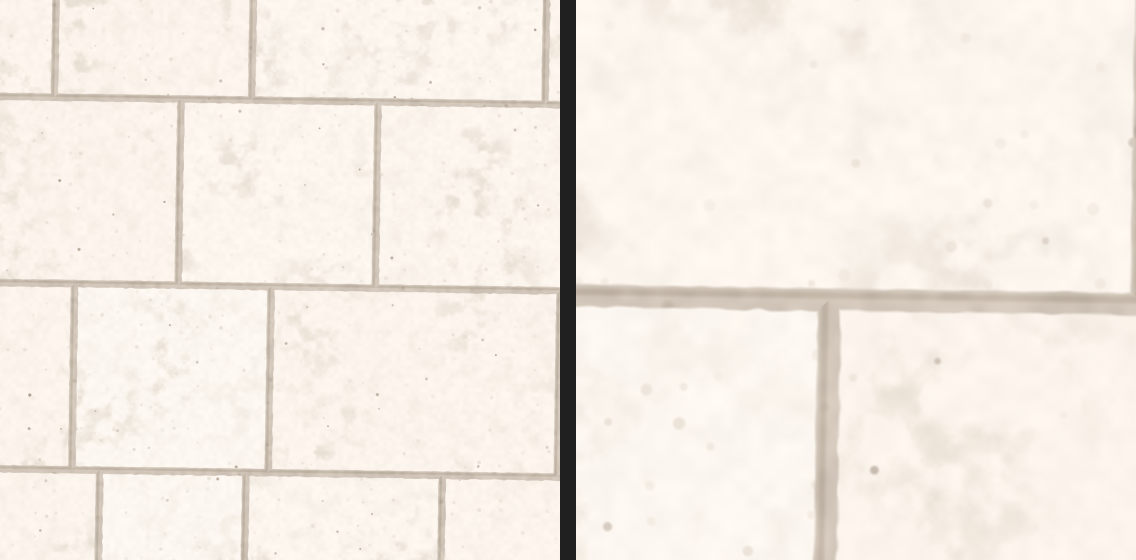
Left: the whole. Right: its middle third, enlarged.
Reproduce this texture procedurally as a Shadertoy shader.

```glsl
// Pale limestone paving: four slightly tilted courses of mixed-width slabs with taupe joints.

const vec3 STONE = vec3(0.988, 0.958, 0.926);
const vec3 PALE_STONE = vec3(0.988, 0.968, 0.942);
const vec3 STAIN = vec3(0.87, 0.83, 0.775);
const vec3 SPECK = vec3(0.66, 0.60, 0.54);
const vec3 JOINT = vec3(0.82, 0.775, 0.725);
const vec3 JOINT_SHADOW = vec3(0.71, 0.66, 0.60);

const float COURSE_HEIGHT = 0.3325;
const float FIRST_COURSE = 0.172;
const float JOINT_HALF = 0.0067;

// Upright joint positions in each course, from the top down
const vec3 UPRIGHTS[4] = vec3[4](
    vec3(0.100, 0.452, 0.976), vec3(0.326, 0.678, 1.198),
    vec3(0.141, 0.492, 1.008), vec3(0.191, 0.452, 0.803));

float hash(vec2 p) {
    vec3 q = fract(p.xyx * vec3(0.1031, 0.1030, 0.0973));
    q += dot(q, q.yzx + 33.33);
    return fract((q.x + q.y) * q.z);
}

float noise(vec2 p) {
    vec2 i = floor(p), f = fract(p);
    f = f * f * (3.0 - 2.0 * f);
    return mix(mix(hash(i), hash(i + vec2(1, 0)), f.x),
               mix(hash(i + vec2(0, 1)), hash(i + vec2(1, 1)), f.x), f.y);
}

float fbm(vec2 p) {
    float sum = 0.0, amp = 0.5;
    for (int i = 0; i < 4; i++) {
        sum += amp * noise(p);
        p = p * 2.03 + 17.3;
        amp *= 0.5;
    }
    return sum / 0.9375;
}

// Signed offset to the nearest upright joint (x) and slab index (y)
vec2 nearestUpright(float x, vec3 uprights) {
    vec2 result = vec2(1.0, 0.0);
    for (int i = 0; i < 3; i++) {
        float d = x - uprights[i];
        if (abs(d) < abs(result.x)) result.x = d;
        result.y += step(0.0, d);
    }
    return result;
}

// Scattered pits: at most one soft dot per grid cell
float specks(vec2 p, float cells, float density, float radius, float soft) {
    vec2 g = p * cells, id = floor(g);
    vec2 centre = 0.25 + 0.5 * vec2(hash(id + 3.1), hash(id + 71.7));
    float size = radius * mix(0.5, 1.0, hash(id + 19.9));
    float d = length(fract(g) - centre) / cells;
    float dot1 = 1.0 - smoothstep(size - soft, size + soft, d);
    return dot1 * step(1.0 - density, hash(id + 43.3)) * mix(0.25, 0.9, hash(id + 57.5));
}

vec3 stoneFace(vec2 p, vec2 slab, float soft) {
    vec3 color = mix(STONE, PALE_STONE, hash(slab + 8.0));
    float patches = smoothstep(0.42, 0.75, fbm(p * 7.0 + slab * 13.0));
    float mottle = smoothstep(0.45, 0.8, fbm(p * 42.0 + 5.0));
    color = mix(color, STAIN, mottle * (0.13 + 0.45 * patches));
    color += 0.022 * (noise(p * 125.0) - 0.5) + 0.012 * (fbm(p * 60.0) - 0.5);
    color = mix(color, SPECK, specks(p, 32.0, 0.07, 0.0030, soft));
    return mix(color, STAIN, specks(p + 4.7, 48.0, 0.12, 0.0038, soft) * 0.6);
}

// Mortar with a shaded band along its upper or left side
vec3 jointColor(vec2 p, float across) {
    float shadow = 1.0 - smoothstep(0.05, 0.55, abs(across + 0.38));
    vec3 color = mix(JOINT, JOINT_SHADOW, shadow * 0.6);
    color += 0.05 * (noise(p * 110.0) - 0.5) + 0.05 * (fbm(p * 24.0) - 0.5);
    return mix(color, SPECK * 0.9, specks(p, 55.0, 0.10, 0.004, 0.002) * 0.45);
}

void mainImage(out vec4 fragColor, in vec2 fragCoord) {
    vec2 p = fragCoord / iResolution.y;
    p.y = 1.0 - p.y;
    float soft = max(0.0013, 0.7 / iResolution.y);

    // Small tilt of the whole floor
    vec2 q = vec2(p.x + 0.0155 * p.y, p.y - 0.0148 * p.x);
    float course = (q.y - FIRST_COURSE) / COURSE_HEIGHT;
    float row = clamp(floor(course) + 1.0, 0.0, 3.0);

    // Nearest joint in both directions
    float bed = (fract(course + 0.5) - 0.5) * COURSE_HEIGHT;
    vec2 upright = nearestUpright(q.x, UPRIGHTS[int(row)]);
    float offset = abs(bed) < abs(upright.x) ? bed : upright.x;

    // Slightly chipped edges, rougher on the lower and right sides
    float chips = (noise(p * 120.0 + 9.0) - 0.5) * (offset > 0.0 ? 0.0020 : 0.0011);
    float mortar = 1.0 - smoothstep(-soft, soft, abs(offset) + chips - JOINT_HALF);

    vec3 face = stoneFace(p, vec2(upright.y, row), soft);
    vec3 color = mix(face, jointColor(p, offset / JOINT_HALF), mortar);
    fragColor = vec4(clamp(color, 0.0, 1.0), 1.0);
}
```
